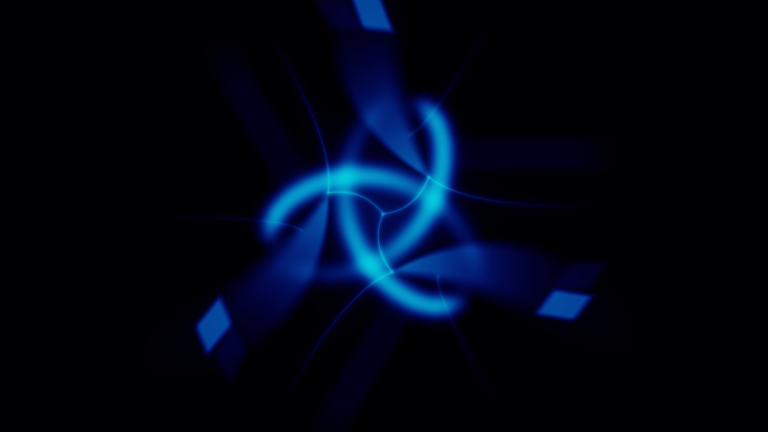
This background is drawn by a Shadertoy shader. Its source:

```glsl
// Three-fold knot of glowing blue arcs, petals and light filaments on black.

const float CANVAS_HEIGHT = 4.32;            // scene units from bottom to top
const vec2 KNOT_CENTER = vec2(-0.01, 0.02);
const mat2 THIRD_TURN = mat2(-0.5, 0.8660, -0.8660, -0.5);

// Soft arc that tightens and brightens towards its far end.
float arcGlow(vec2 q) {
    vec2 v = q - vec2(0.82, 0.22);
    float angle = atan(-v.y, -v.x);
    float bend = max(angle - 1.1, 0.0);
    float d = length(v) - (1.2 - 0.48 * bend * bend);
    float body = smoothstep(-1.05, -0.45, angle) * (1.0 - smoothstep(1.3, 1.68, angle));
    float power = mix(0.45, 1.9, smoothstep(-0.55, 0.75, angle));
    return power * body * exp(-d * d / 0.012);
}

// Petal between a crisp upper curve and a diffuse lower curve.
float petalGlow(vec2 q) {
    float x = max(q.x, 0.0);
    float top = -0.30 - 0.30 * (x - 1.05) * (x - 1.05);
    float bottom = -0.57 - 0.08 * x - 0.12 * x * x;
    float topBlur = 0.02 + 0.06 * x;
    float bottomBlur = 0.03 + 0.12 * x;
    float inside = 1.0 - smoothstep(-topBlur, topBlur, q.y - top);
    inside *= smoothstep(-bottomBlur, bottomBlur, q.y - bottom);
    return 1.1 * inside * smoothstep(0.0, 0.25, q.x) * exp(-x * x / 1.3);
}

// Blurred parallelogram with half-edges u and v.
float softQuad(vec2 q, vec2 center, vec2 u, vec2 v, float blur) {
    vec2 s = abs(inverse(mat2(u, v)) * (q - center));
    vec2 m = 1.0 - smoothstep(vec2(1.0 - blur), vec2(1.0 + blur), s);
    return m.x * m.y;
}

vec2 bezier(vec2 a, vec2 b, vec2 c, float t) {
    return mix(mix(a, b, t), mix(b, c, t), t);
}

// Thin curved filament; power runs from start to end along its length.
float filament(vec2 q, vec2 a, vec2 b, vec2 c, float startPower, float endPower) {
    const int STEPS = 14;
    float nearest = 1e3;
    float along = 0.0;
    vec2 last = a;
    for (int i = 1; i <= STEPS; i++) {
        vec2 next = bezier(a, b, c, float(i) / float(STEPS));
        vec2 edge = next - last;
        float h = clamp(dot(q - last, edge) / dot(edge, edge), 0.0, 1.0);
        float d = length(q - last - edge * h);
        if (d < nearest) {
            nearest = d;
            along = (float(i - 1) + h) / float(STEPS);
        }
        last = next;
    }
    float glow = exp(-nearest / 0.014) + 0.2 * exp(-nearest / 0.06);
    return mix(startPower, endPower, along) * glow;
}

// All the light of one third of the knot.
float sectorLight(vec2 q) {
    vec2 cusp = vec2(0.09, -0.58);
    float light = arcGlow(q) + petalGlow(q);

    // Bright tip, its dim neighbour and a wide faint beam
    light += 1.0 * softQuad(q, vec2(1.81, -0.91), vec2(0.19, -0.03), vec2(0.09, 0.12), 0.3);
    light += 0.15 * softQuad(q, vec2(1.97, -0.62), vec2(0.18, 0.0), vec2(0.09, 0.14), 0.4);
    light += 0.10 * softQuad(q, vec2(1.35, 0.60), vec2(0.75, 0.0), vec2(0.0, 0.16), 0.5);

    // Filaments
    light += filament(q, vec2(0.0), vec2(-0.13, -0.30), cusp, 0.6, 0.9);
    light += filament(q, cusp, vec2(-0.40, -0.78), vec2(-1.0, -1.9), 0.7, 0.0);
    light += filament(q, vec2(0.55, -0.62), vec2(0.52, -0.85), vec2(1.17, -1.96), 0.35, 0.0);
    return light;
}

// Black to deep blue to cyan.
vec3 lightColor(float light) {
    float blue = 0.01 + 0.91 * (1.0 - exp(-light));
    return vec3(0.025 * blue, 1.2 * blue * blue * blue, blue);
}

void mainImage(out vec4 fragColor, in vec2 fragCoord) {
    vec2 p = (fragCoord - 0.5 * iResolution.xy) / iResolution.y * CANVAS_HEIGHT;
    vec2 q = p - KNOT_CENTER;

    float light = 0.32 * exp(-dot(q, q) / 0.35);
    for (int i = 0; i < 3; i++) {
        light += sectorLight(q);
        q = THIRD_TURN * q;
    }
    fragColor = vec4(lightColor(light), 1.0);
}
```
